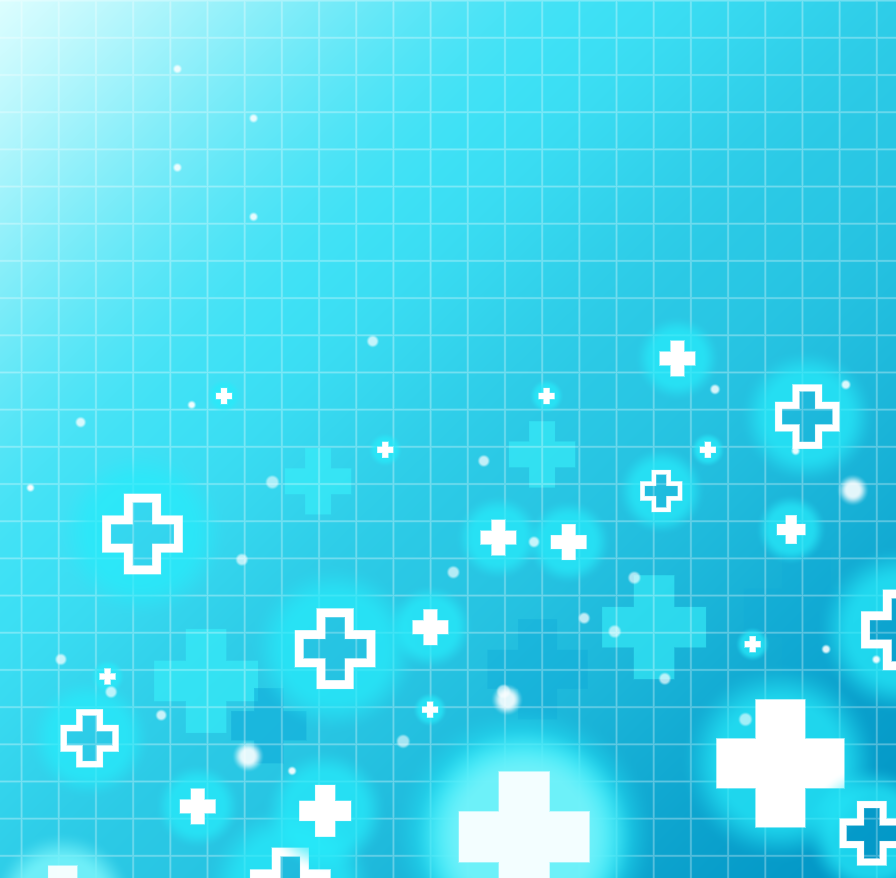
Write a Shadertoy shader that draws this background.

```glsl
// Glowing white medical crosses and drifting dots on a cyan gradient with a fine grid.

const vec3 WHITE = vec3(1.0);
const vec3 GLOW = vec3(0.15, 0.92, 0.98);
const vec3 PALE = vec3(0.46, 0.95, 0.98);
const vec3 TINT = vec3(0.22, 0.94, 0.98);
const vec3 SHADE = vec3(0.04, 0.65, 0.84);

float hash(float n) { return fract(sin(n * 91.7) * 437.58); }

float fill(float d, float aa) { return 1.0 - smoothstep(-aa, aa, d); }

// Signed distance to a plus sign with the given reach and arm half width.
float crossDist(vec2 p, float reach, float arm) {
    vec2 q = abs(p);
    return min(max(q.x - reach, q.y - arm), max(q.y - reach, q.x - arm));
}

vec3 softDisc(vec3 col, vec2 p, float radius, vec3 tone, float alpha) {
    return mix(col, tone, alpha * (1.0 - smoothstep(0.65 * radius, 1.15 * radius, length(p))));
}

vec3 plainCross(vec3 col, vec2 p, float reach, vec3 tone, float alpha, float aa) {
    return mix(col, tone, alpha * fill(crossDist(p, reach, 0.39 * reach), aa));
}

vec3 solidCross(vec3 col, vec2 p, float reach, float halo, float aa) {
    col = softDisc(col, p, halo, GLOW, 0.72);
    return plainCross(col, p, reach, WHITE, 1.0, aa);
}

vec3 outlineCross(vec3 col, vec2 p, float reach, float aa) {
    vec3 inside = mix(col, SHADE, 0.12);
    col = softDisc(col, p, 1.85 * reach, GLOW, 0.72);
    float d = crossDist(p, reach, 0.46 * reach);
    col = mix(col, WHITE, fill(d, aa));
    return mix(col, inside, fill(d + 0.22 * reach, aa));
}

vec3 dot2(vec3 col, vec2 p, float radius, float blur, float alpha) {
    return mix(col, WHITE, alpha * fill(length(p) - radius, blur));
}

// Diagonal ramp: white corner, bright cyan band, deep teal corner.
vec3 backdrop(float t) {
    vec3 col = mix(vec3(0.90, 1.0, 1.0), vec3(0.24, 0.88, 0.96), smoothstep(-0.12, 0.36, t) * 1.12 - 0.12);
    col = mix(col, vec3(0.17, 0.79, 0.90), smoothstep(0.32, 0.56, t));
    return mix(col, vec3(0.0, 0.58, 0.77), smoothstep(0.5, 1.05, t));
}

void mainImage(out vec4 fragColor, in vec2 fragCoord) {
    // The canvas is 100 units wide, measured down from the top left.
    vec2 p = vec2(fragCoord.x, iResolution.y - fragCoord.y) * 100.0 / iResolution.x;
    float aa = 70.0 / iResolution.x;
    vec2 uv = fragCoord / iResolution.xy;
    vec3 col = backdrop(0.5 * (uv.x + 1.0 - uv.y));

    // Faint crosses: a bright arch and a rising dark row
    for (int i = 0; i < 4; i++) {
        float a = 3.1416 + float(i) * 1.0472;
        vec2 arc = vec2(25.0 * cos(a), 24.0 * sin(a) - 3.0 * cos(a));
        col = plainCross(col, p - vec2(48.0, 73.0) - arc, 4.4 + 1.4 * cos(2.0 * a), TINT, 0.6, aa);
    }
    for (int i = 0; i < 3; i++) {
        float k = float(i);
        vec2 c = vec2(30.0 + 30.0 * k, 81.0 - 6.3 * k);
        col = plainCross(col, p - c, 4.2 + 1.4 * k, SHADE, 0.5 - 0.15 * k, aa);
    }

    // Grid lines
    vec2 cell = abs(mod(p - vec2(2.41, 0.07) + 2.075, 4.15) - 2.075);
    col = mix(col, WHITE, 0.32 * (1.0 - smoothstep(0.0, 0.2, min(cell.x, cell.y))));

    // Outlined crosses
    col = outlineCross(col, p - vec2(15.9, 59.6), 4.5, aa);
    col = outlineCross(col, p - vec2(37.4, 72.4), 4.5, aa);
    col = outlineCross(col, p - vec2(90.1, 46.5), 3.6, aa);
    col = outlineCross(col, p - vec2(73.8, 54.8), 2.35, aa);
    col = outlineCross(col, p - vec2(10.0, 82.4), 3.25, aa);
    col = outlineCross(col, p - vec2(100.6, 70.3), 4.5, aa);
    col = outlineCross(col, p - vec2(32.4, 99.1), 4.5, aa);

    // Large solid crosses, two of them on pale discs
    col = solidCross(col, p - vec2(87.1, 85.2), 7.15, 9.8, aa);
    col = outlineCross(col, p - vec2(97.3, 93.0), 3.6, aa);
    col = softDisc(col, p - vec2(58.5, 93.4), 13.0, GLOW, 0.85);
    col = softDisc(col, p - vec2(58.5, 93.4), 10.8, PALE, 0.9);
    col = plainCross(col, p - vec2(58.5, 93.4), 7.3, WHITE, 0.92, aa);
    col = softDisc(col, p - vec2(7.0, 100.8), 7.0, PALE, 0.9);
    col = plainCross(col, p - vec2(7.0, 100.8), 4.2, WHITE, 0.92, aa);

    // Medium crosses along a wavy rising path, then one beside it
    for (int i = 0; i < 6; i++) {
        float k = float(i);
        vec2 c = vec2(24.0 + 10.6 * k + 3.0 * sin(1.3 * k - 0.7), 93.5 - 10.0 * k + 7.0 * cos(2.094 * (k - 1.0)));
        float reach = i == 1 ? 2.9 : 2.0;
        col = solidCross(col, p - c, reach, 2.1 * reach, aa);
    }
    col = solidCross(col, p - vec2(88.3, 59.1), 1.6, 3.5, aa);

    // Small crosses in two zigzag rows
    for (int i = 0; i < 4; i++) {
        float k = float(i), odd = mod(k, 2.0);
        col = solidCross(col, p - vec2(25.0 + 18.0 * k, 44.2 + 6.0 * odd), 0.9, 1.7, aa);
        col = solidCross(col, p - vec2(12.0 + 36.0 * k, 75.5 - 1.8 * k + 5.5 * odd), 0.9, 1.7, aa);
        col = dot2(col, p - vec2(19.8 + 8.5 * odd, 7.7 + 5.5 * k), 0.4, 0.2, 0.85);
    }

    // Large blurred lights on a curve, then scattered dots
    for (int i = 0; i < 3; i++) {
        float k = float(i);
        vec2 c = vec2(27.7 + k * (24.05 + 4.85 * k), 84.4 + k * (2.25 - 8.55 * k));
        col = dot2(col, p - c, 1.25, 0.6, 0.88);
    }
    for (int i = 0; i < 26; i++) {
        float k = float(i), size = hash(k + 40.0);
        vec2 c = vec2(100.0 * fract(k * 0.618 + 0.09), 38.0 + 54.0 * hash(k + 3.0));
        col = dot2(col, p - c, 0.35 + 0.35 * size, 0.2, 0.95 - 0.4 * size);
    }
    fragColor = vec4(col, 1.0);
}
```
